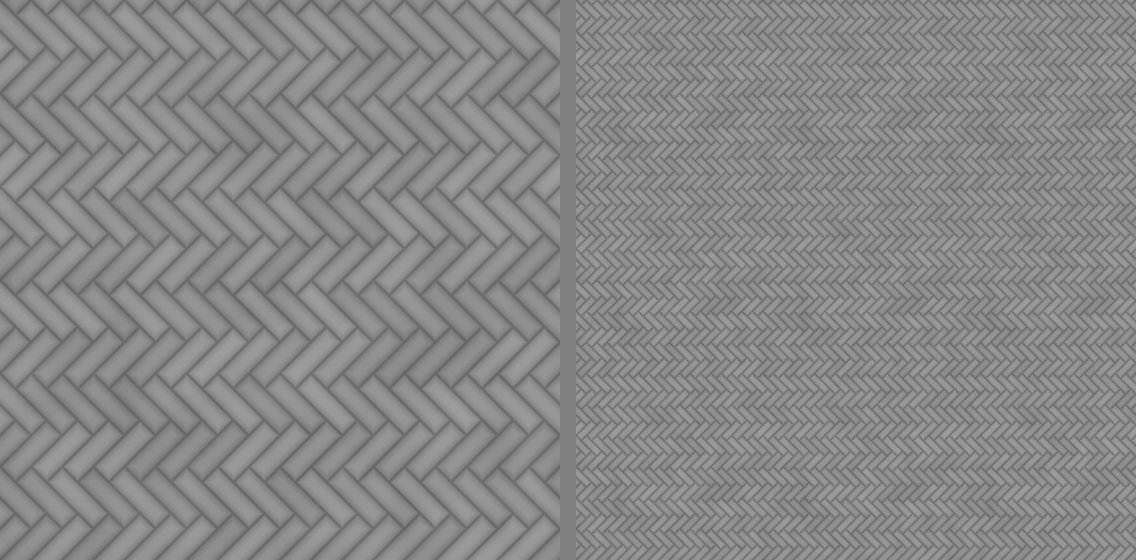
Left, the tile; right, the same tile 3 across and 3 down.
Give the GLSL for this pattern, as a Shadertoy shader.

```glsl
const float REPEATS = 18.0;        // bricks across; also three times the zigzags down
const float BRICK_LENGTH = 3.0;    // in brick widths
const vec2 PATTERN_SHIFT = vec2(0.5);
const float JOINT_TONE = 0.415;
const float JOINT_WIDTH = 0.12;    // soft joint, in brick widths
const float JOINT_RISE = 0.085;
const float DOME_WIDTH = 0.40;     // gentle rise towards the brick's middle
const float DOME_RISE = 0.080;
const float TINT_VARIATION = 0.040;
const float STAIN_VARIATION = 0.040;

float hash(vec2 p) {
    return fract(sin(dot(p, vec2(127.1, 311.7))) * 43758.5453);
}

// Value noise that wraps after a whole number of cells
float wrappedNoise(vec2 p, float period) {
    vec2 cell = floor(p);
    vec2 f = fract(p);
    f = f * f * (3.0 - 2.0 * f);
    vec2 lo = mod(cell, period);
    vec2 hi = mod(cell + 1.0, period);
    return mix(mix(hash(lo), hash(vec2(hi.x, lo.y)), f.x),
               mix(hash(vec2(lo.x, hi.y)), hash(hi), f.x), f.y);
}

// Diagonal herringbone: x = distance to the brick's edge, yz = wrapped brick centre
vec3 herringbone(vec2 p) {
    vec2 grid = vec2(p.x + p.y, p.y - p.x);
    vec2 cell = floor(grid);
    float phase = mod(cell.x + cell.y, 2.0 * BRICK_LENGTH);
    bool rising = phase < BRICK_LENGTH;

    vec2 along = rising ? vec2(1.0, 0.0) : vec2(0.0, 1.0);
    float segment = rising ? phase : phase - BRICK_LENGTH;
    vec2 halfSize = 0.5 * mix(vec2(1.0), vec2(BRICK_LENGTH), along);
    vec2 center = cell - along * segment + halfSize;

    vec2 inset = halfSize - abs(grid - center);
    vec2 id = 0.5 * vec2(center.x - center.y, center.x + center.y);
    return vec3(min(inset.x, inset.y), mod(id, REPEATS));
}

void mainImage(out vec4 fragColor, in vec2 fragCoord) {
    vec2 p = fragCoord / iResolution.xy * REPEATS;
    vec3 brick = herringbone(p + PATTERN_SHIFT);

    // Soft joint and domed face
    float tone = JOINT_TONE
               + JOINT_RISE * smoothstep(0.0, JOINT_WIDTH, brick.x)
               + DOME_RISE * smoothstep(0.0, DOME_WIDTH, brick.x);

    // Brick tint, faded out at the joint, and broad staining
    float face = smoothstep(0.0, JOINT_WIDTH, brick.x);
    tone += TINT_VARIATION * (hash(brick.yz + 3.7) - 0.5) * face;
    tone += STAIN_VARIATION * (wrappedNoise(p, REPEATS) - 0.5);

    fragColor = vec4(vec3(tone), 1.0);
}
```
